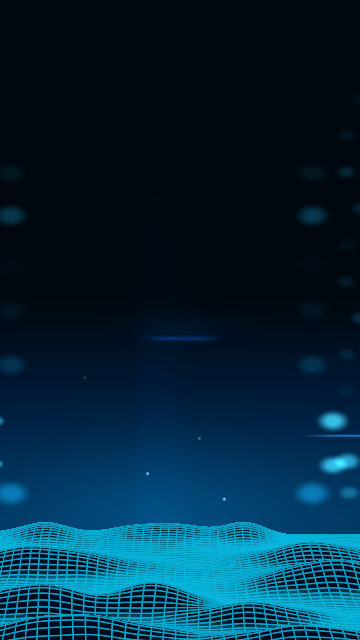
A Shadertoy shader for this background:

```glsl
const vec3 CYAN = vec3(0.03, 0.70, 0.85);
const vec3 NAVY = vec3(0.0, 0.045, 0.12);

// Hills: centre x, base depth, half width, height
const vec4 HILLS[11] = vec4[11](
    vec4(0.12, 0.163, 0.10, 0.019), vec4(0.44, 0.163, 0.16, 0.018),
    vec4(0.68, 0.163, 0.08, 0.018), vec4(0.11, 0.110, 0.24, 0.036),
    vec4(0.88, 0.122, 0.17, 0.030), vec4(0.92, 0.085, 0.20, 0.039),
    vec4(0.43, 0.052, 0.12, 0.035), vec4(0.10, 0.045, 0.20, 0.040),
    vec4(0.20, 0.000, 0.26, 0.040), vec4(0.70, 0.030, 0.17, 0.028),
    vec4(0.86, -0.012, 0.24, 0.034));

// Twin light columns: height, radius, strength
const vec3 COLUMN[6] = vec3[6](
    vec3(0.729, 0.045, 0.10), vec3(0.663, 0.050, 0.30), vec3(0.585, 0.045, 0.03),
    vec3(0.515, 0.050, 0.07), vec3(0.430, 0.048, 0.20), vec3(0.229, 0.055, 0.42));

// Bright lights: centre, radius, strength
const vec4 BRIGHT[6] = vec4[6](
    vec4(0.925, 0.342, 0.046, 0.85), vec4(0.925, 0.273, 0.042, 0.75),
    vec4(0.965, 0.279, 0.040, 0.65), vec4(0.970, 0.230, 0.032, 0.30),
    vec4(-0.01, 0.342, 0.025, 0.60), vec4(-0.01, 0.275, 0.022, 0.60));

// Dust: centre, strength
const vec3 DUST[4] = vec3[4](
    vec3(0.410, 0.260, 0.50), vec3(0.554, 0.315, 0.28),
    vec3(0.623, 0.220, 0.55), vec3(0.236, 0.410, 0.15));

float gauss(float v) { return exp(-v * v); }

float hillHeight(float x, float depth) {
    float h = 0.0015 * sin(x * 23.0 + depth * 90.0) * sin(x * 11.0 - depth * 140.0);
    for (int i = 0; i < 11; i++) {
        vec4 k = HILLS[i];
        h += k.w * gauss((x - k.x) / k.z) * gauss((depth - k.y) / 0.015);
    }
    return h;
}

float softSpot(vec2 uv, vec2 centre, float radius) {
    float d = length((uv - centre) / vec2(radius, radius * 0.37));
    return smoothstep(1.15, 0.25, d);
}

vec3 sky(vec2 uv) {
    vec3 col = vec3(0.0, 0.028, 0.055);
    col = mix(col, vec3(0.0, 0.11, 0.23), smoothstep(0.56, 0.33, uv.y));
    float glow = 0.6 + 0.4 * gauss((uv.x - 0.45) / 0.32);
    col = mix(col, vec3(0.01, 0.30, 0.50), glow * smoothstep(0.40, 0.18, uv.y));

    // Faint beam and haze over the central flare
    float beam = smoothstep(0.36, 0.41, uv.x) * smoothstep(0.56, 0.45, uv.x);
    col += vec3(0.0, 0.012, 0.025) * beam * smoothstep(0.85, 0.35, uv.y);
    col += vec3(0.0, 0.03, 0.06) * gauss((uv.x - 0.51) / 0.12) * gauss((uv.y - 0.488) / 0.02);

    // Thin horizontal flares
    float flare = smoothstep(0.125, 0.04, abs(uv.x - 0.505)) * gauss((uv.y - 0.471) / 0.0035);
    col += vec3(0.0, 0.11, 0.27) * flare;
    float streak = smoothstep(0.82, 0.95, uv.x) * gauss((uv.y - 0.319) / 0.0017);
    return col + vec3(0.15, 0.32, 0.45) * streak;
}

vec3 lights(vec2 uv) {
    float soft = 0.0, bright = 0.0;
    for (int i = 0; i < 6; i++) {
        vec3 s = COLUMN[i];
        soft += s.z * (softSpot(uv, vec2(0.868, s.x), s.y) + softSpot(uv, vec2(0.03, s.x), s.y));
        bright += BRIGHT[i].w * softSpot(uv, BRIGHT[i].xy, BRIGHT[i].z);
    }
    // Dim chain along the right edge
    for (int i = 0; i < 9; i++) {
        float n = float(i);
        vec2 centre = vec2(0.975 + 0.025 * sin(n * 2.1 + 1.5), 0.845 - 0.057 * n);
        soft += (0.13 + 0.07 * sin(n * 1.7 + 4.0)) * softSpot(uv, centre, 0.03);
    }
    return vec3(0.08, 0.62, 0.78) * soft + vec3(0.25, 0.72, 0.75) * bright;
}

vec3 terrain(vec2 uv, vec3 col) {
    float px = 1.0 / iResolution.y;
    float aspect = iResolution.x / iResolution.y;
    float lastY = -1.0, lastDepth = -0.1, lastH = 0.0;
    // Rows from front to back; the first one above the point is visible
    for (int i = 0; i < 80; i++) {
        float n = float(i);
        float depth = -0.084 + 0.0045 * n - 0.000017 * n * n;
        float h = hillHeight(uv.x, depth);
        float y = depth + h;
        if (y > uv.y) {
            float f = clamp((uv.y - lastY) / (y - lastY), 0.0, 1.0);
            float d = mix(lastDepth, depth, f);
            float rise = mix(lastH, h, f);

            // Flat ground glows, hills stay dark
            float flatness = smoothstep(0.014, 0.002, rise);
            vec3 ground = mix(NAVY, CYAN * (0.82 + 0.15 * sin(uv.x * 7.0 + d * 60.0)), flatness * 0.9);

            // Grid lines along and across the rows
            float rowLine = smoothstep(1.1 * px, 0.1 * px, min(y - uv.y, uv.y - lastY) - 0.0003);
            float spread = 1.0 + 3.0 * (0.17 - d);
            float u = (uv.x - 0.5) / spread + 0.25 * rise * sin(uv.x * 9.0);
            float cell = abs(fract(u / 0.022) - 0.5) * 0.022 * spread * aspect;
            float columnLine = smoothstep(1.1 * px, 0.1 * px, cell - 0.0003);
            float grid = max(rowLine, columnLine) * 0.85;
            return mix(ground, CYAN * 1.05, grid);
        }
        lastY = y;
        lastDepth = depth;
        lastH = h;
    }
    return col;
}

void mainImage(out vec4 fragColor, in vec2 fragCoord) {
    vec2 uv = fragCoord / iResolution.xy;
    vec3 col = sky(uv) + lights(uv);
    for (int i = 0; i < 4; i++) {
        vec2 d = (uv - DUST[i].xy) * vec2(iResolution.x / iResolution.y, 1.0);
        col += DUST[i].z * vec3(0.8, 0.85, 0.85) * smoothstep(0.0034, 0.0012, length(d));
    }
    if (uv.y < 0.22) col = terrain(uv, col);
    fragColor = vec4(min(col, 1.0), 1.0);
}
```
